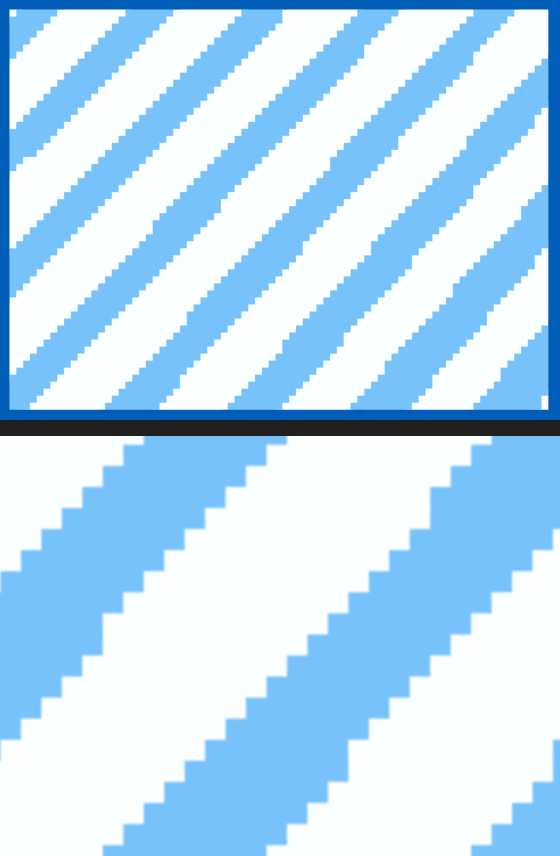
Top: the whole. Bottom: its middle third, enlarged.
Write a WebGL 1 fragment shader that draws this pattern.

```glsl
precision highp float;
// Stepped diagonal light blue bands, fanning slightly, inside a dark blue frame.

uniform vec2 u_resolution;

const vec3 WHITE = vec3(0.99, 1.0, 1.0);
const vec3 BAND_BLUE = vec3(0.47, 0.76, 0.99);
const vec3 FRAME_BLUE = vec3(0.0, 0.37, 0.72);

// Panel corners as fractions of the canvas
const vec2 PANEL_MIN = vec2(0.0169, 0.0243);
const vec2 PANEL_MAX = vec2(0.9792, 0.9774);

// Columns and rows of the coarse steps
const vec2 CELLS = vec2(79.0, 57.0);

float hash(vec2 p) {
  vec3 q = fract(vec3(p.xyx) * 0.1031);
  q += dot(q, q.yzx + 33.33);
  return fract((q.x + q.y) * q.z);
}

// 1 inside a band, 0 between bands; cell counts from the top left
float bandCell(vec2 cell) {
  vec2 p = (cell + 0.5) / CELLS;
  // The spacing grows downwards, so the bands steepen to the right
  float phase = (4.737 * p.x + 3.583 * p.y - 0.077) / (1.0 + 0.08 * p.y);
  // Bands thicken towards the lower right
  float duty = 0.38 + 0.15 * p.x * p.y;
  return 1.0 - step(duty, fract(phase));
}

// Blends the four nearest cells, keeping their edges crisp
float steppedBands(vec2 panel, vec2 softness) {
  vec2 grid = panel * CELLS - 0.5;
  vec2 cell = floor(grid);
  vec2 f = smoothstep(0.5 - softness, 0.5 + softness, fract(grid));
  float upper = mix(bandCell(cell), bandCell(cell + vec2(1.0, 0.0)), f.x);
  float lower = mix(bandCell(cell + vec2(0.0, 1.0)), bandCell(cell + 1.0), f.x);
  return mix(upper, lower, f.y);
}

// Soft coverage of an axis-aligned box
float boxMask(vec2 p, vec2 low, vec2 high, vec2 softness) {
  vec2 m = smoothstep(low - softness, low + softness, p)
         * (1.0 - smoothstep(high - softness, high + softness, p));
  return m.x * m.y;
}

void main() {
  vec2 uv = gl_FragCoord.xy / u_resolution;
  vec2 pixel = 1.0 / u_resolution;
  vec2 panelSize = PANEL_MAX - PANEL_MIN;
  vec2 panel = (uv - PANEL_MIN) / panelSize;
  panel.y = 1.0 - panel.y;

  // Bands with a slightly blurred stair edge
  vec2 softness = clamp(0.7 * pixel * CELLS / panelSize, 0.12, 0.5);
  float band = steppedBands(panel, softness);
  vec3 color = mix(WHITE, BAND_BLUE, band);

  // Faint uneven tint along the stair edges
  float edge = 4.0 * band * (1.0 - band);
  float grain = hash(floor(panel * CELLS * 4.0)) - 0.5;
  color += edge * vec3(0.04, 0.03, -0.03) * grain;

  // Frame
  vec2 frameSoftness = max(0.7 * pixel, vec2(0.0012, 0.0016));
  float inside = boxMask(uv, PANEL_MIN, PANEL_MAX, frameSoftness);
  gl_FragColor = vec4(mix(FRAME_BLUE, color, inside), 1.0);
}
```
